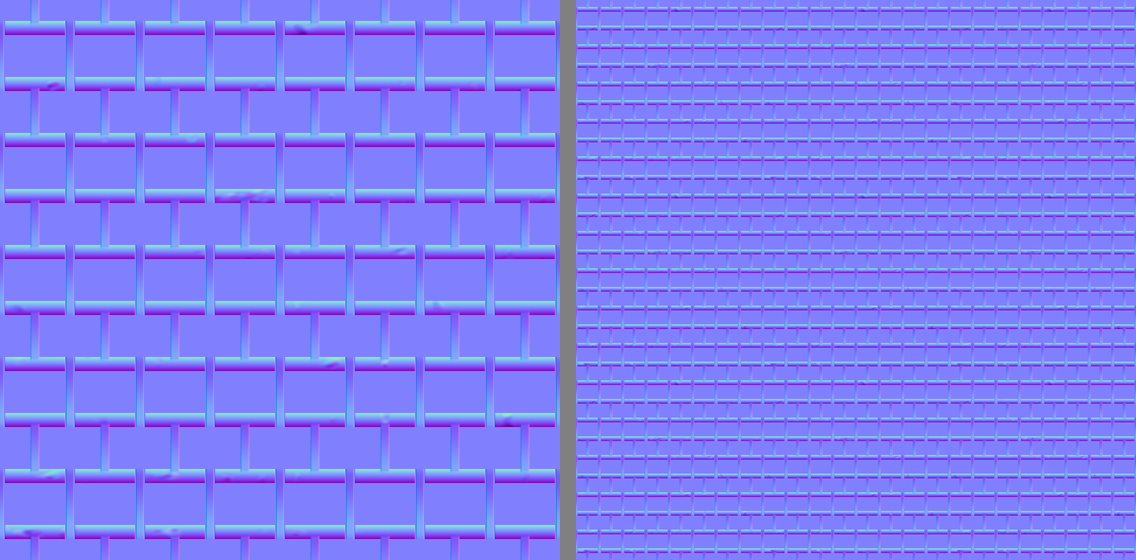
Left: one tile. Right: repeated 3 by 3.
A WebGL 2 fragment shader for this texture map:

```glsl
#version 300 es
precision highp float;
// Tangent-space normal map of staggered raised pipes framing flat bricks.

#define COLUMNS 8.0
#define ROWS 10.0
#define PIPE_HALF 0.0126
#define STRAP_HALF 0.0071
#define POST_HALF 0.0078
#define PIPE_GAP 0.0090
#define SAG 0.32
#define EDGE_TILT 0.88
#define WEAR 0.45
#define WEAR_THRESHOLD 0.73

uniform vec2 u_resolution;
out vec4 fragColor;

float hash(vec2 cell) {
    vec3 p = fract(vec3(cell.xyx) * 0.1031);
    p += dot(p, p.yzx + 33.33);
    return fract((p.x + p.y) * p.z);
}

// Value noise that wraps after a whole number of cells.
float wrappedNoise(vec2 p, vec2 period) {
    vec2 cell = floor(p);
    vec2 f = fract(p);
    f = f * f * (3.0 - 2.0 * f);
    vec2 lo = mod(cell, period);
    vec2 hi = mod(cell + 1.0, period);
    return mix(mix(hash(lo), hash(vec2(hi.x, lo.y)), f.x),
               mix(hash(vec2(lo.x, hi.y)), hash(hi), f.x), f.y);
}

// Signed offset from the nearest multiple of a pitch.
float nearest(float x, float pitch) {
    return (fract(x / pitch + 0.5) - 0.5) * pitch;
}

float coverage(float inside, float pixel) {
    return clamp(inside / pixel + 0.5, 0.0, 1.0);
}

// Flat-topped bar with steep sides and a gentle lengthwise sag.
vec2 barTilt(float across, float along, float halfWidth) {
    float s = across / halfWidth;
    float v = clamp(along * 0.625 * ROWS / 0.390625, -1.0, 1.0);
    float side = sign(s) * smoothstep(0.68, 0.98, abs(s)) * EDGE_TILT;
    float sag = -SAG * 1.87 * v * (1.0 - v * v * v * v);
    return vec2(side - 0.04 * (1.0 - abs(s)), sag * (1.0 - 0.6 * abs(side)));
}

// Sparse diagonal scuffs; the whole-number shear keeps them tileable.
vec2 scuffs(vec2 uv) {
    float patches = wrappedNoise(uv * vec2(32.0, 40.0), vec2(32.0, 40.0));
    float mask = smoothstep(WEAR_THRESHOLD, 0.95, patches);
    vec2 sheared = vec2(uv.x * 60.0 + uv.y * 60.0, uv.y * 120.0 - uv.x * 40.0);
    float a = wrappedNoise(sheared, vec2(20.0));
    float b = wrappedNoise(sheared + 7.0, vec2(20.0));
    return (vec2(a, b) - 0.5) * mask * WEAR * vec2(1.0, 2.0);
}

void main() {
    vec2 uv = gl_FragCoord.xy / u_resolution;
    float pixel = 1.0 / min(u_resolution.x, u_resolution.y);
    float columnPitch = 1.0 / COLUMNS;
    float rowPitch = 1.0 / ROWS;

    // Offsets from pipes, crossing straps and staggered posts.
    float pipeY = nearest(uv.y - 0.5 * rowPitch, rowPitch);
    vec2 strap = vec2(nearest(uv.x, columnPitch),
                      nearest(uv.y - rowPitch, 2.0 * rowPitch));
    vec2 post = vec2(nearest(uv.x - 0.5 * columnPitch, columnPitch),
                     nearest(uv.y, 2.0 * rowPitch));

    // Horizontal pipes, interrupted at every strap.
    float pipeEnd = abs(strap.x) - PIPE_GAP;
    float endTilt = -sign(strap.x) * (1.0 - smoothstep(0.0, 0.0022, pipeEnd));
    float curve = clamp(pipeY / PIPE_HALF, -1.0, 1.0);
    vec2 pipeTilt = vec2(endTilt * 0.45, curve * 0.95 - 0.03) + scuffs(uv);
    float pipeMask = coverage(PIPE_HALF - abs(pipeY), pixel)
                   * coverage(pipeEnd, pixel);
    vec2 tilt = pipeTilt * pipeMask;

    // Posts fade softly into the pipes above and below.
    float postMask = coverage(POST_HALF - abs(post.x), pixel)
                   * (1.0 - smoothstep(0.39, 0.46, abs(post.y) / rowPitch));
    tilt = mix(tilt, barTilt(post.x, post.y, POST_HALF), postMask);

    // Straps run across the full height of both neighbouring pipes.
    float strapReach = 0.5 * rowPitch + PIPE_HALF;
    float strapMask = coverage(STRAP_HALF - abs(strap.x), pixel)
                    * coverage(strapReach - abs(strap.y), pixel);
    vec2 strapTilt = barTilt(strap.x, strap.y, STRAP_HALF) * vec2(0.85, 1.0);
    tilt = mix(tilt, strapTilt, strapMask);

    // Rebuild the unit normal and encode it as colour.
    tilt /= max(1.0, length(tilt) / 0.99);
    vec3 normal = vec3(tilt, sqrt(1.0 - dot(tilt, tilt)));
    fragColor = vec4(normal * 0.5 + 0.5, 1.0);
}
```
